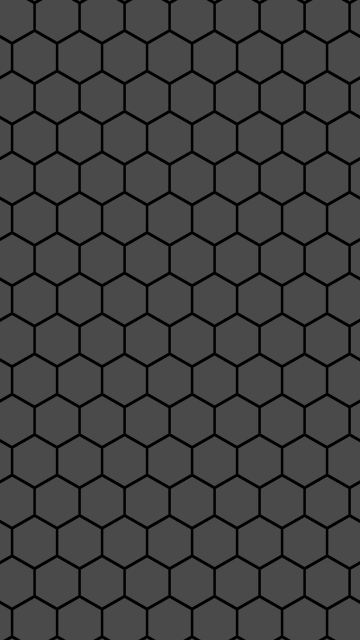
Give the GLSL for this pattern, as a Shadertoy shader.

```glsl
const float CELLS_ACROSS = 8.0;
const vec3 FILL_COLOR = vec3(0.29);
const vec3 LINE_COLOR = vec3(0.0);

// Lengths in cell widths
const vec2 ORIGIN = vec2(0.7685, 0.38);   // centre of one hexagon
const float HALF_SIDE = 0.3065;           // half of an upright edge
const float RISE = 0.285;                 // height of a sloping edge
const float ROW_STEP = 2.0 * HALF_SIDE + RISE;
const float UPRIGHT_WIDTH = 0.056;
const float SLOPE_WIDTH = 0.065;

// Signed distance inside the nearest hexagon of one rectangular lattice
float hexInterior(vec2 p) {
    vec2 period = vec2(1.0, 2.0 * ROW_STEP);
    vec2 q = abs(p - period * floor(p / period + 0.5));
    vec2 slopeNormal = normalize(vec2(RISE, 0.5));
    float upright = 0.5 - q.x - 0.5 * UPRIGHT_WIDTH;
    float slope = dot(slopeNormal, vec2(0.0, HALF_SIDE + RISE) - q) - 0.5 * SLOPE_WIDTH;
    return min(upright, slope);
}

void mainImage(out vec4 fragColor, in vec2 fragCoord) {
    float pixel = CELLS_ACROSS / iResolution.x;
    vec2 p = fragCoord * pixel - ORIGIN;

    // Two staggered lattices form the honeycomb
    float interior = max(hexInterior(p), hexInterior(p - vec2(0.5, ROW_STEP)));

    float fill = clamp(interior / pixel + 0.5, 0.0, 1.0);
    fragColor = vec4(mix(LINE_COLOR, FILL_COLOR, fill), 1.0);
}
```
